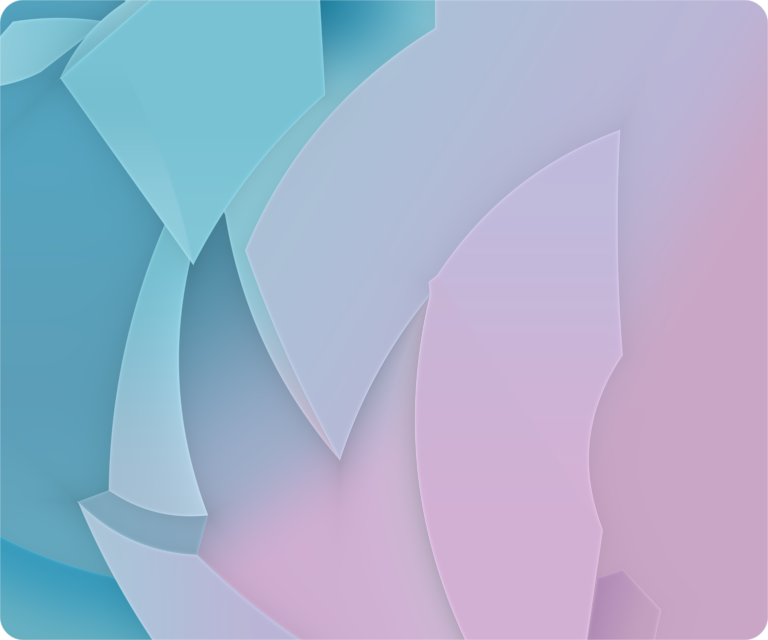
A Shadertoy shader for this background:

```glsl
const float ASPECT = 1.2, CORNER = .037, SHADOW_REACH = .022, RIM_GAIN = .1;

const vec3 TEAL = vec3(.33, .65, .76);
const vec3 DUSK = vec3(.36, .62, .72);
const vec3 DEEP = vec3(.14, .53, .66);
const vec3 AQUA = vec3(.47, .76, .83);
const vec3 PALE = vec3(.56, .8, .86);
const vec3 ICE = vec3(.67, .77, .85);
const vec3 SKY = vec3(.67, .755, .84);
const vec3 LAVENDER = vec3(.73, .71, .84);
const vec3 LILAC = vec3(.85, .79, .89);
const vec3 SLATE = vec3(.62, .68, .79);
const vec3 PINK = vec3(.81, .68, .82);
const vec3 ROSE = vec3(.79, .65, .775);
const vec3 MAUVE = vec3(.71, .56, .73);

// Corners shared by several edges
const vec2 KNEE = vec2(.383, .609), TIP = vec2(.531, .281);
const vec2 CREASE = vec2(.672, .539), BROW = vec2(.683, .57);
const vec2 BEAK = vec2(.302, .586), HOOK = vec2(.094, .878);
const vec2 WING = vec2(.508, .852), BARB = vec2(.122, .216);
const vec2 LEAF_L = vec2(.17, .234), LEAF_R = vec2(.325, .195);
const vec2 HEM = vec2(.308, .133), HEM_END = vec2(.469, 0);
const vec2 NOTCH = vec2(.942, .172), SHOULDER = vec2(.973, .445);
const vec2 PEAK = vec2(.969, .797);
const vec2 FLAP_L = vec2(.02, .966), FLAP_R = vec2(.165, .966), FLAP_LOW = vec2(.125, .935);
const vec2 BLOCK_L = vec2(.933, .097), BLOCK_TOP = vec2(.973, .111), BLOCK_R = vec2(1.033, .047);

vec2 p;
vec3 color;

// Distance to a bowed edge, positive on the left of a to b
float side(vec2 a, vec2 b, float bow) {
  vec2 d = b - a;
  float len = length(d), t = clamp(dot(p - a, d) / (len * len), 0., 1.);
  return dot(p - a, vec2(-d.y, d.x)) / len - bow * 4. * t * (1. - t);
}
float side(vec2 a, vec2 b) { return side(a, b, 0.); }

// Area shared by several sides
float meet(float a, float b, float c) { return min(a, min(b, c)); }
float meet(float a, float b, float c, float d) { return min(min(a, b), min(c, d)); }

float ramp(float a, float b, float x) { return smoothstep(0., 1., (x - a) / (b - a)); }

// Lays a petal with a soft shadow and a thin lit rim
void layer(vec3 tint, float d, float shadow) {
  float px = 1. / iResolution.y;
  color *= 1. - shadow * exp(min(d, 0.) / SHADOW_REACH);
  tint += RIM_GAIN * exp(-abs(d) / (1.2 * px));
  color = mix(color, tint, smoothstep(-px, px, d));
}

void mainImage(out vec4 fragColor, in vec2 fragCoord) {
  p = fragCoord / iResolution.xy * vec2(ASPECT, 1);

  // Teal backdrop and deep lower corner
  color = mix(DUSK, TEAL, ramp(.35, .9, p.y));
  color = mix(color, AQUA, .35 * ramp(.4, .1, p.y));
  float deep = side(vec2(.172, .1), vec2(0, .1625), .006);
  layer(mix(DEEP + .08, AQUA - .07, ramp(0., .13, deep)), deep, .03);

  // Inner hollow, glowing beside the pink petal
  float petalLeft = side(CREASE, vec2(.727, 0), -.047);
  float flow = .7 * p.x - p.y;
  vec3 tint = mix(DUSK - .05, SLATE, ramp(-.42, .03, flow));
  tint = mix(tint, PINK, ramp(-.02, .18, flow));
  tint = mix(tint, LILAC, .9 * exp(min(petalLeft, 0.) / .055));
  layer(tint, min(p.x - .275, side(HEM, HEM_END, -.005)), 0.);

  // Folded base and lower-left petal
  float facet = meet(side(BARB, HEM, -.02), side(HEM, LEAF_R), side(LEAF_R, LEAF_L), side(LEAF_L, BARB));
  layer(mix(AQUA, SLATE, .55 + 1.5 * (p.x - .2)) - .03, facet, .06);
  float lower = meet(side(BARB, vec2(.238, 0), -.006), side(HEM, BARB, .02), side(HEM_END, HEM, .005));
  layer(mix(ICE, LAVENDER, ramp(.15, .42, p.x)), lower, .06);

  // Narrow pale leaf
  float leafRight = side(LEAF_R, vec2(.297, .591), .03);
  float leaf = meet(side(vec2(.262, .66), LEAF_L, -.022), side(LEAF_L, LEAF_R, -.015), leafRight);
  tint = mix(ICE, AQUA, ramp(.2, .62, p.y)) - .03;
  layer(tint + .07 * exp(-max(leafRight, 0.) / .05), leaf, .07);

  // Curled strip behind the broad petal
  float crease = max(side(TIP, CREASE, .014), petalLeft);
  tint = mix(LILAC - .05, PALE, ramp(.27, .62, p.y));
  float well = length((p - vec2(.5, 1)) * vec2(.8, 1));
  tint = mix(DEEP, tint, ramp(-.01, .18, well));
  layer(tint, min(side(vec2(.352, .664), TIP, -.03), crease), .07);

  // Broad petal running from sky blue to rose
  float broad = meet(side(vec2(.68, .956), KNEE, -.037), side(KNEE, TIP, -.008), crease);
  broad = max(broad, min(p.x - .68, p.y - .7));
  float warmth = p.x - .6 * p.y;
  tint = mix(SKY, LAVENDER, ramp(-.02, .6, warmth));
  layer(mix(tint, ROSE, ramp(.52, .8, warmth)), broad, .06);

  // Flap and band in the upper-left corner
  float flap = meet(side(vec2(0, .866), FLAP_LOW, -.012), side(FLAP_LOW, FLAP_R),
                    side(FLAP_R, FLAP_L, -.006), side(FLAP_L, vec2(-.02, .92)));
  layer(mix(PALE, AQUA, min(7. * p.x, 1.)), flap, .06);
  float band = min(side(HOOK, vec2(.24, 1)), side(vec2(.2, 1), HOOK, -.012));
  layer(mix(AQUA, PALE, ramp(.88, 1., p.y)), band, .06);

  // Aqua petal with a folded left face
  float aqua = meet(side(HOOK, BEAK), side(BEAK, WING, .016),
                    side(WING, vec2(.5, 1)), side(vec2(.234, 1), HOOK));
  float fold = ramp(.003, -.003, side(vec2(.19, .9), BEAK, .012)) * ramp(.92, .8, p.y);
  tint = mix(AQUA, PALE, .4 * ramp(.85, .6, p.y));
  layer(mix(tint, mix(AQUA - .02, PALE, ramp(.88, .64, p.y)), fold), aqua, .08);

  // Mauve block at the foot
  float block = meet(side(BLOCK_L, vec2(.917, 0)), side(BLOCK_R, BLOCK_TOP),
                     side(BLOCK_TOP, BLOCK_L), side(vec2(1.023, 0), BLOCK_R));
  layer(mix(MAUVE, ROSE - .02, ramp(.93, 1.05, p.x - .3 * p.y + .03)), block, .02);

  // Pink petal creased along its diagonal
  float petal = meet(petalLeft, side(vec2(.917, 0), NOTCH), side(NOTCH, SHOULDER, .036));
  petal = meet(petal, side(SHOULDER, PEAK, .006), side(PEAK, BROW, -.03));
  vec3 upper = mix(PINK + .015, LAVENDER + .02, ramp(.22, .75, p.y));
  vec3 under = mix(PINK + .01, LAVENDER + vec3(.05, 0, 0), ramp(.15, .6, p.y));
  layer(mix(under, upper, ramp(-.004, .004, side(BROW, NOTCH))), petal, .05);

  // Rounded white frame
  vec2 center = vec2(ASPECT, 1) * .5;
  float outside = length(max(abs(p - center) - center + CORNER, 0.)) - CORNER;
  color = mix(color, vec3(1), ramp(-1., 1., outside * iResolution.y));
  fragColor = vec4(color, 1);
}
```
